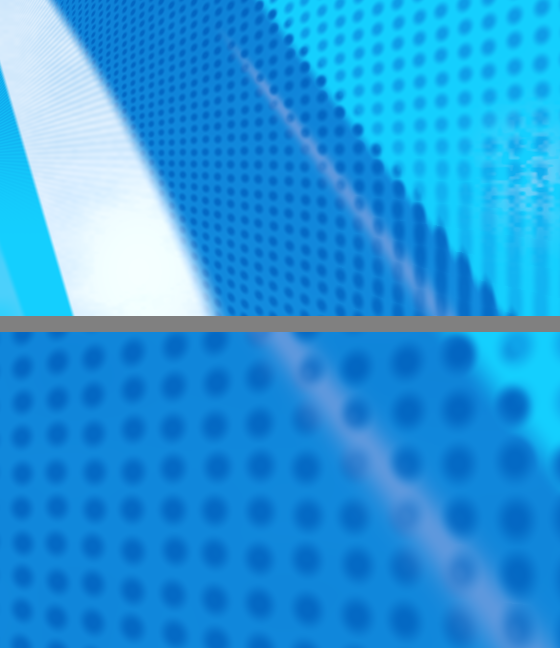
Top, the full canvas; bottom, a detail of the centre.
Write a WebGL 1 fragment shader that draws this background.

```glsl
precision highp float;
// Blurred blue and white mesh fabric: a dotted grid in perspective under diagonal colour bands.
uniform vec2 u_resolution;

const vec3 DEEP_BLUE = vec3(0.01, 0.40, 0.76);
const vec3 MID_BLUE = vec3(0.07, 0.545, 0.87);
const vec3 CYAN = vec3(0.08, 0.81, 0.995);
const vec3 CYAN_SHADE = vec3(0.05, 0.58, 0.89);
const vec3 WHITE = vec3(0.90, 0.95, 0.995);
const vec3 PALE_BLUE = vec3(0.66, 0.83, 0.965);
const vec3 LILAC = vec3(0.42, 0.61, 0.87);

float hash(vec2 p) {
  return fract(sin(dot(p, vec2(127.1, 311.7))) * 4375.85);
}

float noise(vec2 p) {
  vec2 i = floor(p);
  vec2 f = fract(p);
  f = f * f * (3.0 - 2.0 * f);
  return mix(mix(hash(i), hash(i + vec2(1.0, 0.0)), f.x),
             mix(hash(i + vec2(0.0, 1.0)), hash(i + 1.0), f.x), f.y);
}

// Grid coordinates whose spacing widens from left to right.
vec2 meshCoords(vec2 p, float nearSpacing, float growth, float horizon) {
  float spacing = nearSpacing + growth * p.x;
  return vec2(log(spacing) / growth, (p.y - horizon) / spacing);
}

// Soft dark hole in each cell; rowWeight 0 melts the holes into columns.
float meshHole(vec2 grid, float rowWeight) {
  vec2 cell = floor(grid);
  vec2 jitter = vec2(hash(cell), hash(cell + 17.0)) - 0.5;
  vec2 f = fract(grid) - 0.5 + 0.08 * jitter;
  float d = length(f * vec2(1.1, rowWeight));
  return 1.0 - smoothstep(0.10, 0.50, d);
}

// Coverage to the right of an edge at x = edge.
float rightOf(float x, float edge, float softness) {
  return smoothstep(edge - softness, edge + softness, x);
}

float blob(vec2 p, vec2 center, vec2 radius) {
  vec2 d = (p - center) / radius;
  return exp(-dot(d, d));
}

void main() {
  vec2 p = gl_FragCoord.xy / u_resolution.y;
  vec2 grid = meshCoords(p, 0.009, 0.045, 0.50);
  float wear = noise(p * vec2(9.0, 13.0)) - 0.5;
  float grain = noise(p * vec2(55.0, 80.0)) - 0.5;

  // Holes lose their rows towards the lower right and their contrast at the far left.
  float melt = smoothstep(0.9, 1.5, p.x) * (1.0 - smoothstep(0.20, 0.65, p.y));
  float hole = meshHole(grid, 1.0 - 0.75 * melt);
  hole *= smoothstep(0.0, 0.30, p.x);

  // Blue cloth with a pale, stepped streak.
  float lift = 0.20 * (1.0 - p.y) + 0.12 * wear;
  vec3 blue = mix(MID_BLUE, DEEP_BLUE, clamp(0.22 + 0.80 * hole - lift, 0.0, 1.0));
  float stepShift = 0.014 * (hole - 0.4);
  float streakWidth = mix(0.048, 0.012, p.y);
  float streakX = (p.x - 1.395 + 0.775 * p.y + stepShift) / streakWidth;
  float streak = exp(-streakX * streakX) * (1.0 - smoothstep(0.70, 0.95, p.y));
  blue = mix(blue, LILAC, streak * (0.85 - 0.35 * hole));

  // Bright cyan cloth on the right, with faint pale wear.
  float shade = hole * mix(0.45, 0.85, smoothstep(0.25, 0.90, p.y));
  vec3 cyan = mix(CYAN, CYAN_SHADE, shade);
  float scuff = blob(p, vec2(1.68, 0.44), vec2(0.13, 0.16));
  cyan = mix(cyan, PALE_BLUE, scuff * clamp(0.35 + wear + grain, 0.0, 0.6));

  // White band with fine ribs near the top.
  float rib = 0.5 + 0.5 * cos(6.28318 * grid.y);
  float ribFade = smoothstep(0.03, 0.18, p.x) * smoothstep(0.20, 0.85, p.y);
  float glow = blob(p, vec2(0.44, 0.14), vec2(0.24, 0.30));
  float tint = 0.28 + 0.35 * rib * ribFade + 0.25 * wear + 0.12 * grain - 0.35 * glow;
  vec3 white = mix(WHITE, PALE_BLUE, clamp(tint, 0.0, 1.0));
  white += 0.06 * glow;

  // Cyan fold in the left corner.
  vec3 fold = mix(CYAN, CYAN_SHADE, smoothstep(0.25, 0.75, p.y) * (0.40 + 0.25 * rib));
  float crease = 1.0 - rightOf(p.x, 0.075 - 0.34 * p.y, 0.012);
  fold = mix(fold, PALE_BLUE, crease * (0.40 + 0.4 * wear));

  // Lay the bands from left to right.
  float foldEdge = 0.232 - 0.292 * p.y;
  float whiteEdge = 0.683 - 0.373 * p.y - 0.148 * p.y * p.y;
  float cyanEdge = 1.609 - 0.83 * p.y + 0.054 * p.y * p.y;
  vec3 color = mix(fold, white, rightOf(p.x, foldEdge, 0.008));
  color = mix(color, blue, rightOf(p.x, whiteEdge, mix(0.055, 0.028, p.y)));
  color = mix(color, cyan, rightOf(p.x, cyanEdge + 0.035 * (hole - 0.4), 0.028));
  gl_FragColor = vec4(clamp(color, 0.0, 1.0), 1.0);
}
```
